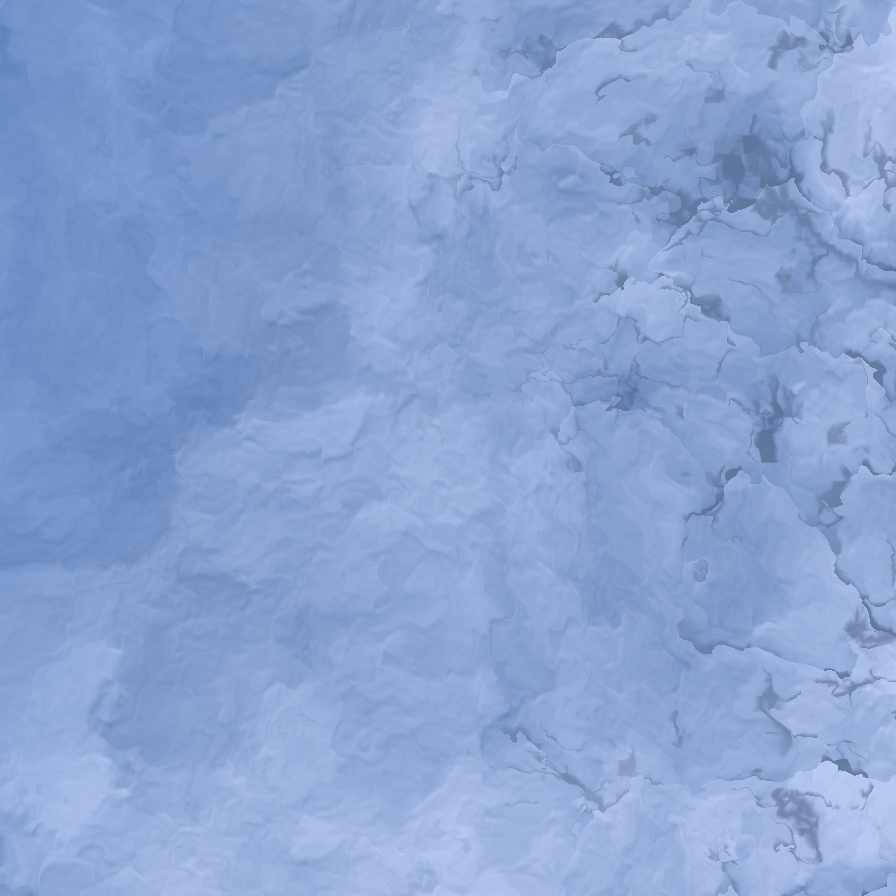
Give the GLSL for this texture, as a Shadertoy shader.

```glsl
vec2 hash2(vec2 p) {
    vec3 a = fract(p.xyx * vec3(.1031, .1030, .0973));
    a += dot(a, a.yzx + 33.33);
    return fract((a.xx + a.yz) * a.zy);
}

// Cellular noise: nearest distance, border distance, blended tone, upwardness
vec4 cells(vec2 p) {
    vec2 id = floor(p), f = p - id;
    float nearest = 4., second = 4., tone = 0., total = 0., up = 0.;
    for (int y = -1; y <= 1; y++)
    for (int x = -1; x <= 1; x++) {
        vec2 cell = vec2(x, y);
        vec2 d = cell + .1 + .8 * hash2(id + cell) - f;
        float dist = dot(d, d);
        float weight = exp(-17. * dist);
        tone += weight * hash2(id + cell + 71.).x;
        total += weight;
        second = min(second, max(nearest, dist));
        if (dist < nearest) {
            nearest = dist;
            up = -d.y / sqrt(dist + .001);
        }
    }
    return vec4(sqrt(nearest), sqrt(second) - sqrt(nearest), tone / total, up);
}

// Layered sines bend the outlines, small cells fray them
vec2 ruffle(vec2 p) {
    vec2 dir = p, lumps = vec2(cells(p * 26.).z, cells(p * 26. + 50.).z);
    for (float s = 7.; s < 200.; s *= 2.1) {
        dir = mat2(.8, .6, -.6, .8) * dir;
        p += .22 / s * sin(s * dir.yx + vec2(s, 2.3 * s));
    }
    vec2 specks = vec2(cells(p * 61.).z, cells(p * 61. + 50.).z);
    return p + .026 * (lumps - .5) + .011 * (specks - .5);
}

// Height of the heaped puffs, centred on zero
float billows(vec2 p) {
    vec2 q = ruffle(p) * 5.5 + 3.;
    float height = 0., amp = .36;
    for (int i = 0; i < 5; i++) {
        vec4 c = cells(q);
        height += amp * (c.z - .5 + .5 * (.4 - c.x));
        q = mat2(1.6, 1.2, -1.2, 1.6) * q + 7.3;
        amp *= .6;
    }
    return height;
}

void mainImage(out vec4 fragColor, in vec2 fragCoord) {
    vec2 p = fragCoord / iResolution.xy;
    vec2 q = ruffle(p);

    // Broad light: open sky at the upper left, cloud to the right and below
    float cover = smoothstep(-.2, .42, q.x + .35 * (.5 - q.y));
    float light = .1 + .4 * cover + .13 * p.x + .17 * smoothstep(.32, 0., p.y);

    // Diagonal rift
    float rift = q.y - 1.17 * q.x - .33;
    light -= .13 * exp(-250. * rift * rift) * smoothstep(.55, .4, p.x) * smoothstep(.1, .25, p.x);

    // Two large pale heads at the right side
    float head = length(vec2(q.x - 1., abs(q.y - .52) - .33)) - .15;
    light += .24 * smoothstep(.01, -.05, head);

    // Puffs, lit from above
    float height = billows(p);
    float relief = height - billows(p + vec2(-.002, .006));
    light += mix(.5, 1.05, cover) * height + mix(.3, .8, cover) * relief;

    // Short ragged creases above the puffs, with pale rims below them
    float patches = cells(p * 7. + 4.).z;
    float gaps = smoothstep(.36, .62, cells(p * 23. + 9.).z);
    float fray = .16 * (cells(p * 58.).z - .5);
    float side = smoothstep(.35, .95, p.x + .45 * (patches - .5));
    vec4 coarse = cells(q * 6.5 + 11.), fine = cells(q * 15. + 2.);
    float crease = smoothstep(.12, .0, coarse.y + fray) * smoothstep(.5, -.3, coarse.w) * side;
    float small = smoothstep(.19, .0, fine.y + fray) * smoothstep(.4, -.3, fine.w);
    small *= .15 + .85 * side * smoothstep(.3, .6, patches);
    float ring = smoothstep(.014, 0., abs(head - .008 + .05 * fray));
    crease = max(max(crease, .75 * small), .8 * ring) * gaps;
    light += .13 * side * smoothstep(.3, .05, coarse.y) * smoothstep(0., .5, coarse.w);
    light -= .2 * side * smoothstep(.4, 0., coarse.y) * smoothstep(.4, -.3, coarse.w);

    // Colour
    vec3 shade = vec3(.41, .53, .73), pale = vec3(.68, .76, .92);
    vec3 color = mix(shade, pale, clamp(light, -.15, 1.12));
    color += (1. - cover) * vec3(-.02, 0., .02);
    color = mix(color, vec3(.32, .40, .54), .7 * crease);
    fragColor = vec4(color, 1.);
}
```
